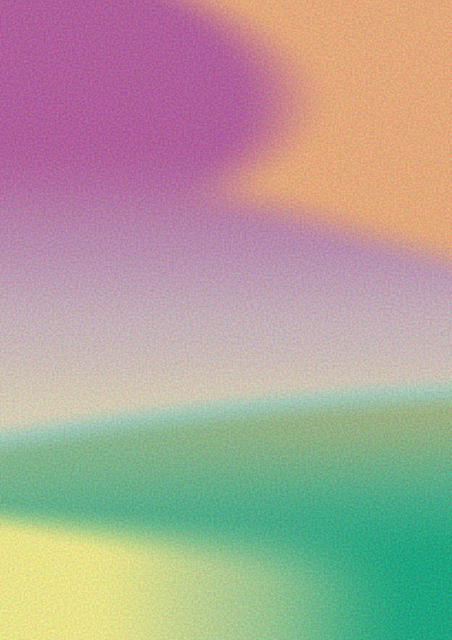
This background is drawn by a Shadertoy shader. Its source:

```glsl
// Soft grainy colour field: a plum lobe beside an orange glow, fading through
// mauve to cream, above a green wave with a pale teal rim and a yellow pool.
// Smooth masks along simple curves blend the colours; gradient noise adds grain.

const vec3 PLUM       = vec3(0.69, 0.37, 0.61);
const vec3 ORANGE     = vec3(0.89, 0.66, 0.48);
const vec3 MAUVE      = vec3(0.72, 0.57, 0.69);
const vec3 ROSE_GREY  = vec3(0.77, 0.70, 0.72);
const vec3 CREAM      = vec3(0.83, 0.80, 0.70);
const vec3 RIM_TEAL   = vec3(0.62, 0.78, 0.72);
const vec3 SAGE       = vec3(0.50, 0.71, 0.55);
const vec3 OLIVE      = vec3(0.61, 0.69, 0.51);
const vec3 GREEN      = vec3(0.31, 0.68, 0.54);
const vec3 DEEP_GREEN = vec3(0.11, 0.65, 0.50);
const vec3 YELLOW     = vec3(0.91, 0.89, 0.54);
const vec3 LIME       = vec3(0.68, 0.79, 0.57);

const vec2  LOBE_TIP     = vec2(0.63, 0.16); // rightmost point of the plum lobe
const float LOBE_BEND    = 8.0;
const float LOBE_BLUR    = 0.12;
const float GRAIN_CELLS  = 290.0;            // grain cells per canvas height
const float GRAIN_AMOUNT = 0.13;

// Pseudo-random unit vector for a lattice point
vec2 latticeGradient(vec2 cell, uint seed) {
    uvec2 q = uvec2(ivec2(cell)) * uvec2(1597u, 3917u);
    uint h = (q.x ^ q.y ^ (seed * 7919u)) * 48271u;
    h = (h ^ (h >> 15)) * 73939u;
    h ^= h >> 13;
    float angle = float(h & 65535u) / 65536.0 * 6.28319;
    return vec2(cos(angle), sin(angle));
}

float gradientNoise(vec2 p, uint seed) {
    vec2 cell = floor(p), f = p - cell;
    vec2 w = f * f * f * (f * (f * 6.0 - 15.0) + 10.0);
    vec2 e = vec2(1.0, 0.0);
    float a = dot(latticeGradient(cell, seed), f);
    float b = dot(latticeGradient(cell + e.xy, seed), f - e.xy);
    float c = dot(latticeGradient(cell + e.yx, seed), f - e.yx);
    float d = dot(latticeGradient(cell + e.xx, seed), f - e.xx);
    return mix(mix(a, b, w.x), mix(c, d, w.x), w.y);
}

// Plum, mauve and cream sky with the orange glow; p.y runs downwards
vec3 upperField(vec2 p) {
    vec3 color = mix(PLUM, MAUVE, smoothstep(0.21, 0.43, p.y));
    color = mix(color, ROSE_GREY, smoothstep(0.38, 0.53, p.y));
    color = mix(color, CREAM, smoothstep(0.50, 0.66, p.y));

    float fromTip = p.y - LOBE_TIP.y;
    float lobeEdge = LOBE_TIP.x - LOBE_BEND * fromTip * fromTip;
    float besideLobe = smoothstep(-LOBE_BLUR, LOBE_BLUR, p.x - lobeEdge);
    float glowBase = 0.20 + 0.205 * p.x;
    float blur = mix(0.065, 0.035, p.x);
    float aboveBase = 1.0 - smoothstep(-blur, blur, p.y - glowBase);
    return mix(color, ORANGE, besideLobe * aboveBase);
}

// Green wave; depth is the distance below its crest
vec3 waveField(vec2 p, float depth) {
    vec3 crest = mix(SAGE, OLIVE, smoothstep(0.0, 1.0, p.x));
    vec3 color = mix(RIM_TEAL, crest, smoothstep(0.0, 0.045, depth));
    color = mix(color, GREEN, smoothstep(0.03, 0.19, depth));
    float corner = smoothstep(0.35, 1.0, p.x) * smoothstep(0.74, 0.88, p.y);
    return mix(color, DEEP_GREEN, corner);
}

// Yellow pool at the lower left, thinning to lime towards the right
vec3 addPool(vec3 color, vec2 p) {
    float poolEdge = 0.808 + 0.09 * p.x;
    float blur = 0.028 + 0.045 * p.x;
    float inside = smoothstep(-blur, blur, p.y - poolEdge);
    float reach = 1.0 - smoothstep(0.45, 0.92, p.x);
    vec3 pool = mix(YELLOW, LIME, smoothstep(0.18, 0.55, p.x));
    return mix(color, pool, inside * reach);
}

void mainImage(out vec4 fragColor, in vec2 fragCoord) {
    vec2 p = fragCoord / iResolution.xy;
    p.y = 1.0 - p.y;

    // Two fields joined along the crest
    float crest = 0.678 - 0.115 * p.x + 0.04 * p.x * p.x;
    float depth = p.y - crest;
    vec3 wave = addPool(waveField(p, depth), p);
    vec3 color = mix(upperField(p), wave, smoothstep(-0.022, 0.016, depth));

    // Independent grain in each channel
    vec2 g = fragCoord / iResolution.y * GRAIN_CELLS;
    vec3 grain = vec3(gradientNoise(g, 1u),
                      gradientNoise(g + 0.37, 2u),
                      gradientNoise(g + 0.71, 3u));
    fragColor = vec4(clamp(color + GRAIN_AMOUNT * grain, 0.0, 1.0), 1.0);
}
```
